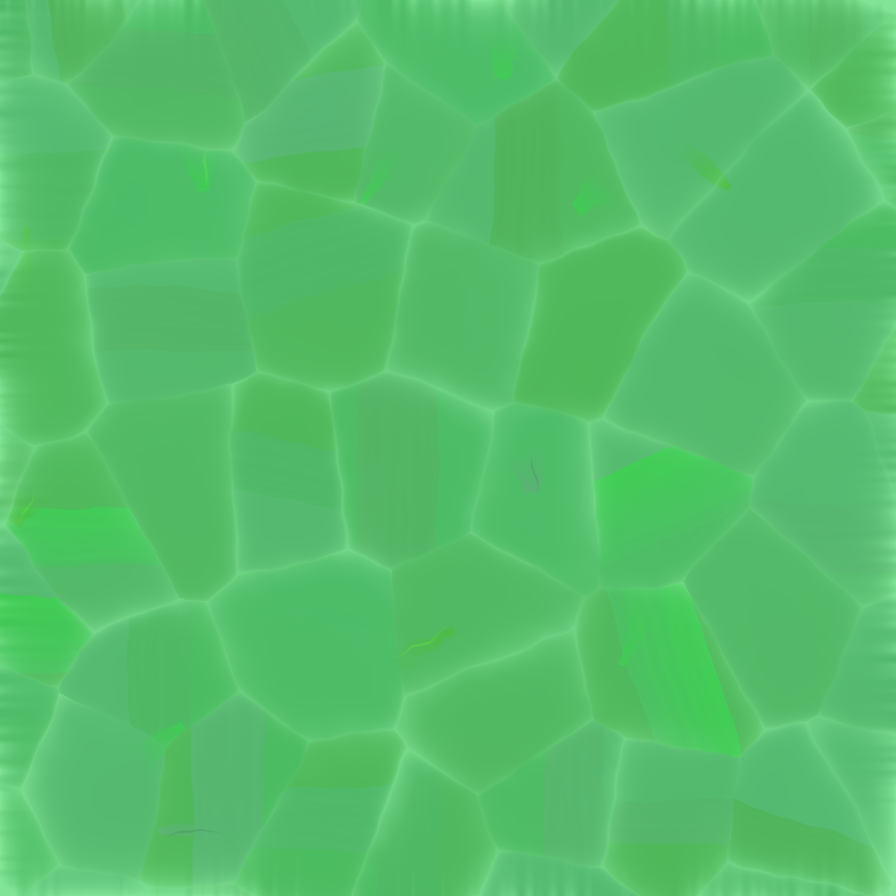
Give the GLSL for this texture, as a WebGL 2 fragment shader.

```glsl
#version 300 es
precision highp float;
// Irregular green glazed tiles: Voronoi cells split into flat bands of close tones,
// joined by pale seams of uneven width with a crisp core, widest where several meet.
// Angular slivers lie on top, and a streaky pale haze runs along the rim.

#define GRID vec2(7.2, 5.6)
#define JITTER 0.78
#define WARP 0.010
#define SEAM_WIDTH 0.0090
#define SEAM_GAIN 0.80
#define CORE_GAIN 0.22
#define BAND_HALF 0.034
#define BAND_SHARE 0.66
#define VIVID_SHARE 0.07
#define CHIP_GRID 8.0
#define CHIP_SHARE 0.20
#define RIM_WIDTH 0.017

uniform vec2 u_resolution;
out vec4 outColor;

const vec3 OLIVE = vec3(0.308, 0.722, 0.352);
const vec3 MINT  = vec3(0.332, 0.730, 0.440);
const vec3 FRESH = vec3(0.292, 0.742, 0.392);
const vec3 VIVID = vec3(0.250, 0.800, 0.330);
const vec3 PALE  = vec3(0.490, 0.870, 0.570);

vec3 hash3(vec2 cell) {
    vec3 q = fract(vec3(cell.xyx) * vec3(0.1031, 0.1030, 0.0973) + 0.137);
    q += dot(q, q.yxz + 33.33);
    return fract((q.xxy + q.yzz) * q.zyx);
}

vec2 gradient(vec2 cell) {
    float a = 6.2832 * hash3(cell + 71.0).x;
    return vec2(cos(a), sin(a));
}

float noise(vec2 p) {
    vec2 i = floor(p), f = p - i;
    vec2 u = f * f * f * (f * (f * 6.0 - 15.0) + 10.0);
    vec2 e = vec2(1.0, 0.0);
    float low = mix(dot(gradient(i), f), dot(gradient(i + e), f - e), u.x);
    float high = mix(dot(gradient(i + e.yx), f - e.yx), dot(gradient(i + 1.0), f - 1.0), u.x);
    return mix(low, high, u.y);
}

vec2 seed(vec2 cell) {
    return (cell + 0.5 + JITTER * (hash3(cell).xy - 0.5)) / GRID;
}

vec3 tone(float h) {
    vec3 c = mix(OLIVE, MINT, smoothstep(0.05, 0.95, h));
    return mix(c, FRESH, 0.7 * step(0.76, fract(h * 7.31)));
}

// Tile body: a middle band between two sides, cut along one random direction.
vec3 tileColor(vec2 local, vec2 cell, float px) {
    vec3 h = hash3(cell + 19.0), k = hash3(cell + 43.0);
    float angle = 1.5708 * step(0.3, h.x) + (k.x - 0.5) * 0.9 * step(0.4, k.y);
    vec2 across = vec2(cos(angle), sin(angle));
    float t = dot(local, across) + (h.y - 0.5) * 0.05;
    float s = dot(local, vec2(-across.y, across.x));
    float soft = max(px, 0.001);
    float banded = step(h.z, BAND_SHARE);
    vec3 c = mix(tone(k.z), tone(h.y), banded * smoothstep(-soft, soft, t));
    float halfWidth = BAND_HALF * (0.7 + 0.7 * k.x);
    float inBand = banded * smoothstep(soft, -soft, abs(t) - halfWidth);
    vec3 mid = tone(fract(h.x * 5.7 + k.y)) + vec3(0.008, -0.014, 0.010);
    float streak = noise(vec2(t * 120.0, s * 5.0) + cell * 9.0);
    float vivid = step(fract(k.y * 9.3 + h.x), VIVID_SHARE / BAND_SHARE);
    mid = mix(mid, VIVID, vivid * clamp(0.75 + 0.12 * streak + 7.0 * t, 0.0, 1.0));
    return mix(c, mid, inBand) + 0.007 * streak * inBand + 0.04 * t * vec3(-0.6, 0.4, 1.0);
}

// Sparse angular slivers, shaded along their length; some carry a thin crack.
vec3 addChips(vec3 c, vec2 p, float px) {
    vec2 base = floor(p * CHIP_GRID);
    for (int j = -1; j <= 1; j++)
    for (int i = -1; i <= 1; i++) {
        vec2 cell = base + vec2(i, j);
        vec3 h = hash3(cell + 113.0), k = hash3(cell + 157.0);
        if (h.z > CHIP_SHARE) continue;
        vec2 d = p - (cell + 0.15 + 0.7 * h.xy) / CHIP_GRID;
        float a = 6.2832 * k.x;
        d = mat2(cos(a), -sin(a), sin(a), cos(a)) * d;
        d += 0.006 * noise(d * 45.0 + cell);
        vec2 size = mix(vec2(0.022, 0.016), vec2(0.042, 0.008), k.y);
        float taper = size.y * (1.0 - 0.55 * d.x / size.x);
        float edge = max(abs(d.x) - size.x, abs(d.y) - taper);
        float cover = smoothstep(px, -px - 0.0008, edge);
        vec3 tint = k.z < 0.45 ? VIVID : (k.z < 0.7 ? vec3(0.29, 0.74, 0.26) : vec3(0.36, 0.69, 0.46));
        c = mix(c, tint, cover * clamp(0.45 + 0.5 * d.x / size.x, 0.05, 0.9));
        float crack = smoothstep(0.001 + px, 0.0, abs(d.y - 0.3 * size.y - 4.0 * d.x * d.x));
        crack *= smoothstep(size.x, 0.2 * size.x, abs(d.x)) * step(0.5, fract(k.z * 9.0));
        c += (k.z < 0.55 ? vec3(0.04, 0.06, -0.04) : vec3(-0.02, -0.07, -0.01)) * crack;
    }
    return c;
}

void main() {
    vec2 p = gl_FragCoord.xy / u_resolution.y;
    vec2 extent = vec2(u_resolution.x / u_resolution.y, 1.0);
    float px = 1.0 / u_resolution.y;
    vec2 q = p + WARP * vec2(noise(p * 9.0), noise(p * 9.0 + 37.0));
    q += 0.0035 * vec2(noise(p * 32.0 + 5.0), noise(p * 32.0 + 61.0));

    // Nearest seed
    vec2 base = floor(q * GRID), own = base;
    float nearest = 9.0;
    for (int j = -2; j <= 2; j++)
    for (int i = -2; i <= 2; i++) {
        vec2 cell = base + vec2(i, j);
        float d = length(q - seed(cell));
        if (d < nearest) { nearest = d; own = cell; }
    }

    // Seam glow summed over the neighbours; each face has its own strength and width
    vec2 centre = seed(own);
    float glow = 0.0, border = 1.0;
    for (int j = -2; j <= 2; j++)
    for (int i = -2; i <= 2; i++) {
        vec2 cell = own + vec2(i, j);
        if (i == 0 && j == 0) continue;
        vec2 other = seed(cell);
        float d = dot(0.5 * (centre + other) - q, normalize(other - centre));
        border = min(border, d);
        float shared = hash3(own + cell + 7.0).x, face = hash3(own * 3.0 + cell + 29.0).y;
        float width = SEAM_WIDTH * mix(0.55, 1.5, face);
        glow += mix(0.25, 1.0, shared) * mix(0.75, 1.1, face) * exp(-max(d, 0.0) / width);
    }

    vec3 c = tileColor(q - centre, own, px);
    c = mix(mix(OLIVE, MINT, 0.5), c, smoothstep(-px, px, border));
    c += 0.008 * noise(p * 5.0) * vec3(0.6, 0.4, 1.0);
    c = addChips(c, p, px);
    float breaks = clamp(0.85 + 1.4 * noise(p * 8.0 + 11.0) + 0.5 * noise(p * 28.0), 0.1, 1.6);
    float core = CORE_GAIN * smoothstep(0.0022 + px, 0.0, border) * min(glow, 1.0);
    float seam = SEAM_GAIN * glow * (0.7 + 0.3 * glow) + core;
    c = mix(c, PALE, 1.0 - exp(-breaks * seam));

    // Rim haze, streaked at right angles to each side
    vec2 rim = min(p, extent - p);
    vec2 side = step(0.5 * extent, p) * 23.0;
    vec2 broad = vec2(noise(vec2(p.y * 6.0, side.x + 0.4)), noise(vec2(p.x * 6.0, side.y + 5.4)));
    vec2 fine = vec2(noise(vec2(p.y * 90.0, side.x + 0.3)), noise(vec2(p.x * 90.0, side.y + 5.3)));
    vec2 haze = exp(-rim / RIM_WIDTH) * clamp(0.42 + 1.6 * broad + 0.7 * fine, 0.0, 1.0);
    c = mix(c, PALE + 0.05, min(haze.x + haze.y, 1.0) * 0.85);

    outColor = vec4(c, 1.0);
}
```
